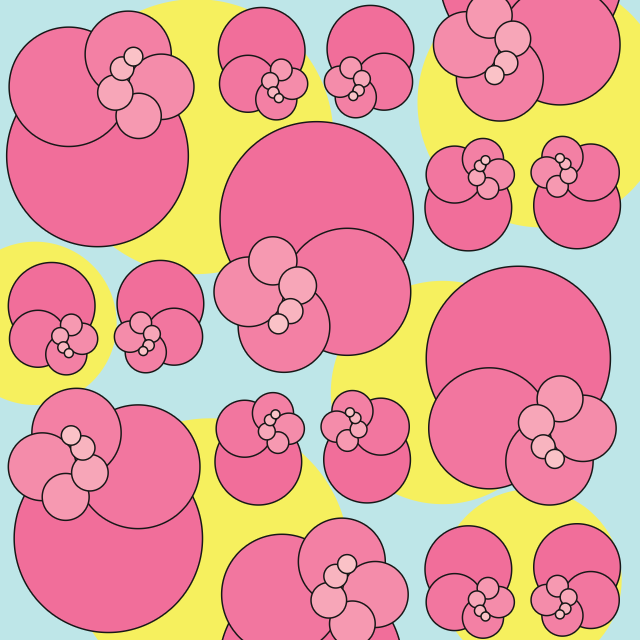
A Shadertoy shader for this pattern:

```glsl
// Spiralling pink disc flowers, large and in small mirrored pairs, over yellow spots on pale blue.

const float CANVAS = 768.0;      // design units per canvas height, y runs downward
const float LINE_WIDTH = 1.8;
const float SMALL_RADIUS = 52.0;
const vec2 PAIR_STEP = vec2(130.5, -2.5);

const vec3 SKY = vec3(0.745, 0.90, 0.91);
const vec3 YELLOW = vec3(0.965, 0.94, 0.37);
const vec3 DEEP_PINK = vec3(0.945, 0.43, 0.605);
const vec3 PALE_PINK = vec3(0.98, 0.76, 0.78);
const vec3 INK = vec3(0.09);

// Spots: centre, radius
const vec3 SPOTS[6] = vec3[6](
    vec3(235, 164, 165), vec3(651, 123, 150), vec3(42, 388, 98),
    vec3(531, 471, 134), vec3(252, 669, 167), vec3(637, 696, 109));

// Flower discs from back to front: offset, radius, relative to the largest
const vec3 DISCS[8] = vec3[8](
    vec3(0, 0, 1), vec3(-0.316, -0.76, 0.657),
    vec3(0.338, -1.119, 0.474), vec3(0.702, -0.76, 0.36),
    vec3(0.453, -0.44, 0.249), vec3(0.196, -0.697, 0.194),
    vec3(0.271, -0.96, 0.129), vec3(0.396, -1.092, 0.103));

// Large flowers: centre, radius signed by the mirroring of each axis
const vec4 LARGE[6] = vec4[6](
    vec4(117, 187, 109, 109), vec4(380, 262, -116, -116),
    vec4(130, 646, -113, 113), vec4(622, 430, 110.5, -110.5),
    vec4(373, 797, 110, 110), vec4(637, -30, -110, -110));

// Small pairs: centre of the left flower, vertical mirroring
const vec3 PAIRS[5] = vec3[5](
    vec3(314, 61, -1), vec3(562, 249, 1), vec3(62, 367, -1),
    vec3(310, 554, 1), vec3(562, 683, -1));

float coverage(float dist, float pixel) {
    return clamp(0.5 - dist / pixel, 0.0, 1.0);
}

float discDistance(vec2 p, vec2 centre, float radius) {
    return length(p - centre) - radius;
}

vec3 drawDisc(vec3 under, float dist, vec3 fill, float pixel) {
    vec3 color = mix(under, fill, coverage(dist, pixel));
    return mix(color, INK, coverage(abs(dist) - 0.5 * LINE_WIDTH, pixel));
}

// Discs shrink and lighten along the spiral
vec3 drawFlower(vec3 under, vec2 p, vec2 centre, vec2 scale, float pixel) {
    vec3 color = under;
    for (int i = 0; i < 8; i++) {
        vec3 disc = DISCS[i];
        float dist = discDistance(p, centre + disc.xy * scale, disc.z * abs(scale.x));
        vec3 fill = mix(DEEP_PINK, PALE_PINK, pow(float(i) / 7.0, 1.2));
        color = drawDisc(color, dist, fill, pixel);
    }
    return color;
}

void mainImage(out vec4 fragColor, in vec2 fragCoord) {
    float pixel = CANVAS / iResolution.y;
    vec2 p = fragCoord * pixel;
    p.y = CANVAS - p.y;

    // Background spots
    vec3 color = SKY;
    for (int i = 0; i < 6; i++) {
        float dist = discDistance(p, SPOTS[i].xy, SPOTS[i].z);
        color = mix(color, YELLOW, coverage(dist, pixel));
    }

    // Large flowers
    for (int i = 0; i < 6; i++) {
        color = drawFlower(color, p, LARGE[i].xy, LARGE[i].zw, pixel);
    }

    // Small flowers, the right one mirrored
    for (int i = 0; i < 5; i++) {
        vec2 scale = SMALL_RADIUS * vec2(1.0, PAIRS[i].z);
        color = drawFlower(color, p, PAIRS[i].xy, scale, pixel);
        color = drawFlower(color, p, PAIRS[i].xy + PAIR_STEP, scale * vec2(-1, 1), pixel);
    }

    fragColor = vec4(color, 1.0);
}
```
